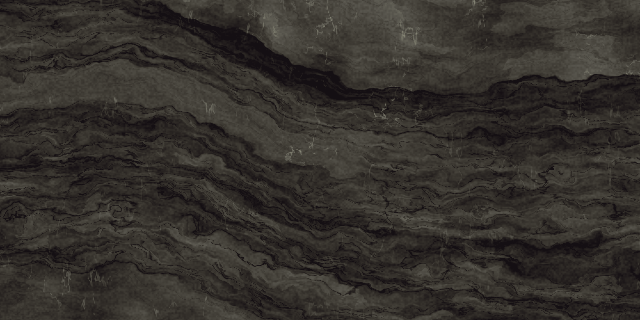
Give the GLSL for this texture, as a Shadertoy shader.

```glsl
// Dark brown layered marble: folded beds, black seams, pale slabs and fine light veins.

float hash(vec2 p) {
    return fract(sin(dot(p, vec2(127.1, 311.7))) * 43758.5453);
}

float noise(vec2 p) {
    vec2 i = floor(p), f = fract(p);
    f = f * f * (3.0 - 2.0 * f);
    return mix(mix(hash(i), hash(i + vec2(1, 0)), f.x),
               mix(hash(i + vec2(0, 1)), hash(i + vec2(1, 1)), f.x), f.y);
}

float fbm(vec2 p) {
    float sum = 0.0, gain = 0.52;
    for (int i = 0; i < 5; i++) {
        sum += gain * noise(p);
        p = mat2(1.98, 0.06, -0.06, 1.98) * p + 17.3;
        gain *= 0.5;
    }
    return sum;
}

float band(float v, float low, float high) {
    return smoothstep(low - 0.003, low + 0.003, v)
         * (1.0 - smoothstep(high - 0.003, high + 0.003, v));
}

// Thin line where a noise value crosses one half
float contour(float v, float width) {
    return 1.0 - smoothstep(0.0, width, abs(v - 0.5));
}

vec3 stoneColor(float tone) {
    float s = (tone - 0.10) / 0.23;
    vec3 color = mix(vec3(0.10, 0.08, 0.09), vec3(0.33, 0.32, 0.29), s);
    color.b -= 0.05 * max(s * (1.0 - s), 0.0);
    return color;
}

void mainImage(out vec4 fragColor, in vec2 fragCoord) {
    vec2 p = fragCoord / iResolution.y;

    // Height within the beds, which sink from left to right
    float folds = 0.12 * (fbm(p * vec2(1.7, 2.6) + 3.0) - 0.5)
                + 0.10 * (fbm(p * vec2(5.0, 8.0) + 11.0) - 0.5)
                + 0.045 * (fbm(p * vec2(16.0, 22.0) + 29.0) - 0.5);
    float h = p.y + 0.25 * smoothstep(0.3, 1.35, p.x) + folds;

    // Large beds
    float right = smoothstep(0.95, 1.25, p.x);
    float slab = band(h, 0.645, 0.765) * (1.0 - smoothstep(1.1, 1.18, p.x));
    float corner = (1.0 - smoothstep(0.149, 0.155, h)) * (1.0 - right);
    float cloud = smoothstep(0.982, 0.988, h) * smoothstep(0.4, 0.6, p.x);
    float dark = band(h, 0.885, 0.985) * smoothstep(0.3, 0.6, p.x);
    float tone = mix(0.183, 0.205, smoothstep(0.6, 0.7, h));
    tone = mix(tone, 0.232, right * band(h, 0.49, 0.67));
    tone = mix(tone, 0.272, slab);
    tone = mix(tone, 0.235, corner);
    tone = mix(tone, 0.137, dark);
    tone = mix(tone, 0.25, cloud);
    float calm = max(max(slab, cloud), corner);

    // Sharp pale lenses below and broken plates above
    float lens = smoothstep(0.54, 0.555, fbm(vec2(p.x * 6.0, h * 17.0) + 31.0));
    float plate = smoothstep(0.53, 0.55, fbm(vec2(p.x * 3.5, h * 9.0) + 91.0));
    tone += 0.055 * lens * band(h, 0.2, 0.55) + 0.055 * (plate - 0.35) * cloud;

    // Striped layers with crisp steps, calmer inside the slabs
    float broad = fbm(vec2(p.x * 1.8, h * 14.0)) - 0.5;
    float stripes = fbm(vec2(p.x * 5.0, h * 55.0) + 7.0) - 0.5;
    float steps = smoothstep(0.48, 0.52, fbm(vec2(p.x * 3.0, h * 26.0) + 37.0)) - 0.5;
    float threads = noise(vec2(p.x * 30.0, h * 140.0)) - 0.5;
    tone += (0.15 * broad + 0.2 * stripes + 0.03 * steps + 0.075 * threads)
          * mix(1.0, 0.42, calm);
    tone += 0.25 * (fbm(p * vec2(7.0, 10.0) + 43.0) - 0.5) * max(cloud, corner);

    // Winding dark seams, thin and broken
    float patches = smoothstep(0.4, 0.6, noise(p * vec2(7.0, 13.0) + 5.0));
    float gaps = smoothstep(0.3, 0.55, noise(p * vec2(14.0, 20.0) + 15.0));
    float seam = contour(fbm(vec2(p.x * 2.6, h * 12.0) + 20.0), 0.013);
    float hairSeam = contour(fbm(vec2(p.x * 5.5, h * 30.0) + 53.0), 0.026);
    float thread = contour(fbm(vec2(p.x * 7.0, h * 38.0) + 67.0), 0.028);
    float lines = 0.52 * seam * gaps + 0.42 * hairSeam * patches + 0.36 * thread * (1.0 - patches);
    tone *= 1.0 - min(lines, 0.65) * mix(1.0, 0.28, calm);

    // Jagged black edges between beds
    for (int i = 0; i < 6; i++) {
        float level = 0.15 + 0.166 * float(i);
        float jag = 0.02 * (fbm(p * vec2(22.0, 8.0) + level * 40.0) - 0.5);
        float strength = smoothstep(0.25, 0.5, noise(vec2(p.x * 6.0, level * 50.0)));
        tone *= 1.0 - 0.65 * strength * exp(-abs(h + jag - level) / 0.003);
    }

    // Steep fault
    float faultX = 1.1 + 0.4 * (0.56 - p.y) + 0.13 * (fbm(p * 12.0) - 0.5);
    float fault = 1.0 - smoothstep(0.0005, 0.0035, abs(p.x - faultX));
    tone *= 1.0 - 0.45 * fault * gaps * band(p.y, 0.26, 0.58);

    // Short light veins, mostly upright, with two dense clusters
    float veinPatch = smoothstep(0.48, 0.7, noise(p * vec2(12.0, 9.0) + 61.0));
    float crumbs = smoothstep(0.35, 0.6, noise(p * vec2(60.0, 42.0) + 9.0));
    vec2 upper = (p - vec2(1.22, 0.66)) * vec2(10.0, 20.0);
    vec2 lower = (p - vec2(0.97, 0.52)) * vec2(10.0, 28.0);
    float cluster = exp(-dot(upper, upper)) + exp(-dot(lower, lower));
    float upright = contour(fbm(p * vec2(24.0, 7.0) + 71.0), 0.024);
    float curled = contour(fbm(p * vec2(22.0, 24.0) + 83.0), 0.04);
    tone += 0.14 * upright * veinPatch * crumbs * mix(0.5, 1.0, calm);
    tone += 0.1 * curled * veinPatch * crumbs * cloud;
    tone += 0.28 * curled * crumbs * min(cluster, 1.0);

    // Fine grain
    tone += 0.06 * (noise(p * 180.0) - 0.5);
    fragColor = vec4(stoneColor(clamp(tone, 0.08, 0.55)), 1.0);
}
```
